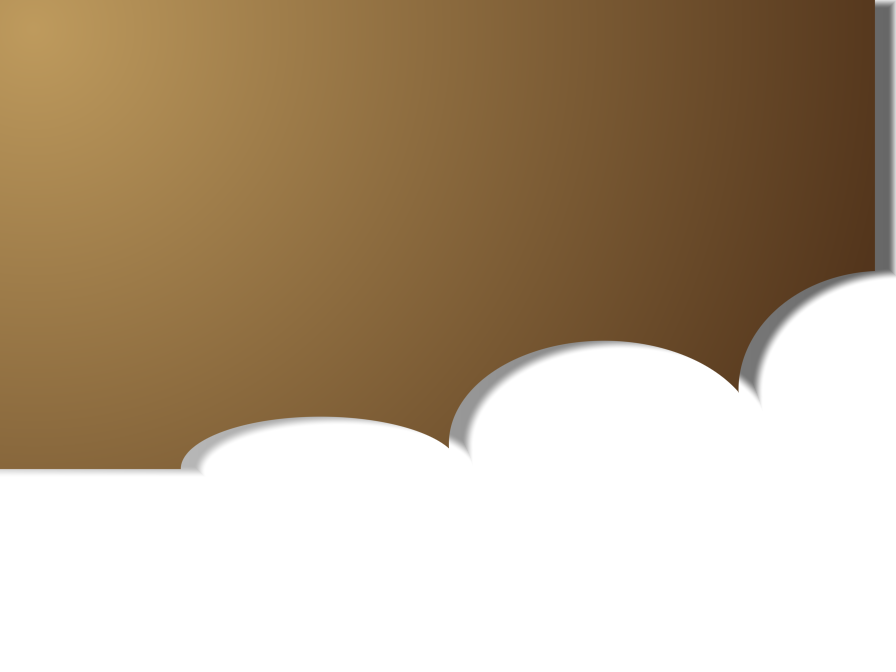
Write a Shadertoy shader that draws this background.

```glsl
const vec3 PAPER = vec3(1.0);
const vec3 GOLD = vec3(0.745, 0.605, 0.365);
const vec3 UMBER = vec3(0.325, 0.208, 0.108);

// Lengths are in canvas heights
const vec2 GLOW_CENTER = vec2(0.05, 0.957);
const float GLOW_RADIUS = 1.29;
const float PANEL_RIGHT = 1.302;
const float PANEL_FLOOR = 0.302;
const vec2 SHADOW_OFFSET = vec2(0.028, -0.004);
const float SHADOW_BLUR = 0.009;
const float SHADOW_BASE = 0.2;
const float SHADOW_SLOPE = 0.3;

// Each arch: center.xy, radii.xy
const int ARCH_COUNT = 3;
const vec4 ARCHES[ARCH_COUNT] = vec4[ARCH_COUNT](
    vec4(0.477, 0.302, 0.208, 0.078),
    vec4(0.899, 0.340, 0.231, 0.153),
    vec4(1.314, 0.420, 0.215, 0.177)
);

// Approximate signed distance to an ellipse
float ellipseDistance(vec2 p, vec2 radii) {
    float k = length(p / radii);
    float slope = length(p / (radii * radii));
    return k * (k - 1.0) / max(slope, 1e-4);
}

// Panel with a stepped row of arches cut from its lower edge
float panelDistance(vec2 p) {
    float cutout = p.y - PANEL_FLOOR;
    for (int i = 0; i < ARCH_COUNT; i++) {
        vec2 radii = ARCHES[i].zw;
        vec2 q = p - ARCHES[i].xy;
        float step_ = max(-radii.x - q.x, q.y);
        cutout = min(cutout, min(ellipseDistance(q, radii), step_));
    }
    return max(p.x - PANEL_RIGHT, -cutout);
}

void mainImage(out vec4 fragColor, in vec2 fragCoord) {
    vec2 p = fragCoord / iResolution.y;
    float pixel = 1.0 / iResolution.y;

    // Soft shadow, stronger toward the right
    vec2 shadowPoint = p - SHADOW_OFFSET;
    float shadowDistance = max(panelDistance(shadowPoint), shadowPoint.y - 1.0);
    float shadow = 1.0 - smoothstep(-SHADOW_BLUR, SHADOW_BLUR, shadowDistance);
    float strength = SHADOW_BASE + SHADOW_SLOPE * p.x;
    vec3 color = PAPER * (1.0 - strength * shadow);

    // Radial gradient on the panel
    float glow = clamp(length(p - GLOW_CENTER) / GLOW_RADIUS, 0.0, 1.0);
    vec3 panelColor = mix(GOLD, UMBER, glow);
    float panel = 1.0 - smoothstep(-0.7 * pixel, 0.7 * pixel, panelDistance(p));

    fragColor = vec4(mix(color, panelColor, panel), 1.0);
}
```
